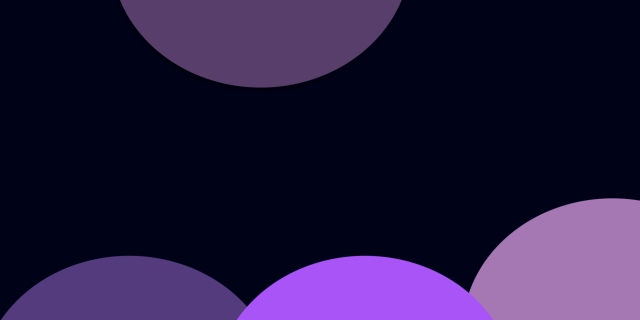
This background is drawn by a WebGL 1 fragment shader. Its source:

```glsl
precision highp float;

uniform vec2 u_resolution;

// Layout space is 2 wide and 1 high
const vec2 CANVAS = vec2(2.0, 1.0);
const vec2 RADII = vec2(0.4688, 0.4167);

const vec2 TOP_CENTER = vec2(0.815, 1.143);
const vec2 LEFT_CENTER = vec2(0.4036, -0.216);
const vec2 MIDDLE_CENTER = vec2(1.1406, -0.216);
const vec2 RIGHT_CENTER = vec2(1.914, -0.0365);

const vec3 NIGHT = vec3(0.0, 0.006, 0.09);
const vec3 SHADOW = vec3(0.0, 0.0, 0.04);
const vec3 DUSK = vec3(0.34, 0.245, 0.42);
const vec3 INDIGO = vec3(0.33, 0.23, 0.49);
const vec3 VIOLET = vec3(0.66, 0.33, 0.97);
const vec3 MAUVE = vec3(0.65, 0.47, 0.70);

const vec2 SHADOW_OFFSET = vec2(-0.003, -0.008);
const float SHADOW_SOFTNESS = 0.012;

// Approximate signed distance to an axis-aligned ellipse
float ellipseDistance(vec2 p, vec2 radii) {
    float k = length(p / radii);
    float slope = length(p / (radii * radii));
    return k * (k - 1.0) / max(slope, 0.0001);
}

float ellipseMask(vec2 p, vec2 center, float softness) {
    float d = ellipseDistance(p - center, RADII);
    return 1.0 - smoothstep(-softness, softness, d);
}

void main() {
    vec2 p = gl_FragCoord.xy / u_resolution * CANVAS;
    float edge = 0.75 / u_resolution.y;

    // Upper disc with a narrow shadow along its rim
    vec3 color = NIGHT;
    color = mix(color, SHADOW, ellipseMask(p, TOP_CENTER + SHADOW_OFFSET, SHADOW_SOFTNESS));
    color = mix(color, DUSK, ellipseMask(p, TOP_CENTER, edge));

    // Lower discs, back to front
    color = mix(color, INDIGO, ellipseMask(p, LEFT_CENTER, edge));
    color = mix(color, MAUVE, ellipseMask(p, RIGHT_CENTER, edge));
    color = mix(color, VIOLET, ellipseMask(p, MIDDLE_CENTER, edge));

    gl_FragColor = vec4(color, 1.0);
}
```
